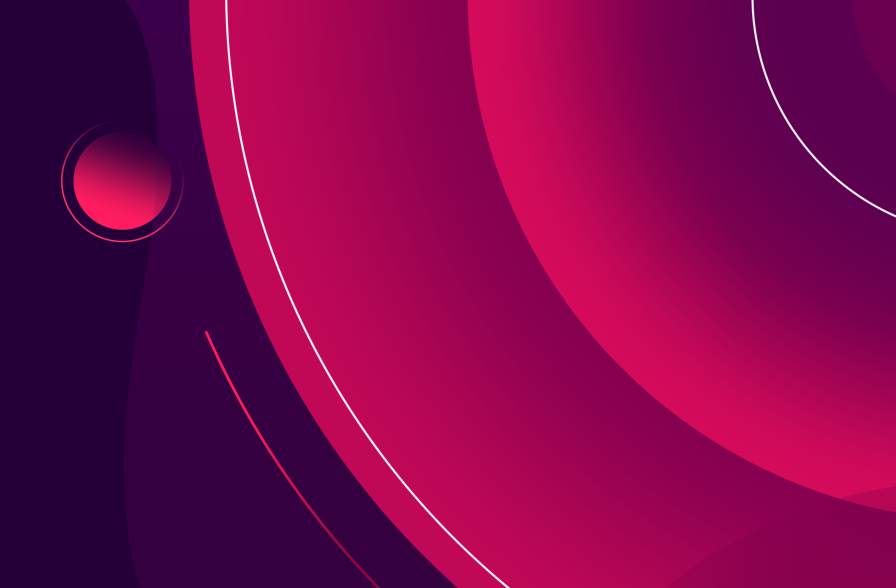
Write a WebGL 1 fragment shader that draws this background.

```glsl
precision highp float;
// Layered crimson discs rising from a dark violet ground, with thin arcs,
// a small glowing ball and a wavy side panel. Each part is a signed distance
// turned into a smooth mask, then filled with a radial or linear gradient.

uniform vec2 u_resolution;

const vec3 NIGHT   = vec3(0.145, 0.000, 0.220);
const vec3 VIOLET  = vec3(0.230, 0.000, 0.285);
const vec3 PLUM    = vec3(0.355, 0.000, 0.315);
const vec3 WINE    = vec3(0.510, 0.000, 0.310);
const vec3 CRIMSON = vec3(0.755, 0.030, 0.340);
const vec3 ROSE    = vec3(0.830, 0.040, 0.355);
const vec3 NEON    = vec3(1.000, 0.110, 0.375);
const vec3 WHITE   = vec3(1.000, 0.960, 0.990);

const vec2 DISC_CENTER = vec2(1.6885, 1.020);
const vec2 CORE_CENTER = vec2(1.6885, 1.006);
const vec2 LINE_CENTER = vec2(1.7080, 1.020);
const vec2 BALL_CENTER = vec2(0.2083, 0.6925);
const vec2 BLOB_CENTER = vec2(1.6470, -0.637);

// Coverage of the region where the distance is negative
float fillMask(float dist, float aa) {
    return 1.0 - smoothstep(-0.5 * aa, 0.5 * aa, dist);
}

float circle(vec2 p, vec2 center, float radius) {
    return length(p - center) - radius;
}

// Coverage of a circular outline
float ringMask(vec2 p, vec2 center, float radius, float halfWidth, float aa) {
    return fillMask(abs(circle(p, center, radius)) - halfWidth, aa);
}

// Horizontal position of the panel border at height y
float panelEdge(float y) {
    float depth = 1.0 - y;
    float wave = 0.240 + 0.030 * cos((depth - 0.228) * 5.46);
    return wave - 0.036 * exp(-depth * 14.4) + 0.012 * exp(-y * 12.6);
}

vec3 ground(vec2 p, float panel) {
    vec3 lit = mix(VIOLET * vec3(0.90, 1.0, 0.88), VIOLET, smoothstep(0.2, 1.0, p.y));
    return mix(NIGHT, lit, panel);
}

// Ball and its halo ring, both fading toward the upper right
vec3 addBall(vec3 col, vec2 p, float panel, float aa) {
    const float RADIUS = 0.0833;
    vec2 q = (p - BALL_CENTER) / RADIUS;
    float light = smoothstep(-1.05, 0.80, dot(q, vec2(-0.35, -0.94)));
    vec3 body = mix(vec3(0.19, 0.0, 0.235), NEON, light);
    body = mix(body, VIOLET, 0.12 * panel);
    col = mix(col, body, fillMask(circle(p, BALL_CENTER, RADIUS), aa));
    float fade = smoothstep(-1.1, 0.9, dot(q, vec2(-0.50, -0.85)));
    float halo = ringMask(p, BALL_CENTER, 0.1032, 0.0013, aa);
    return mix(col, NEON + vec3(0.0, 0.1, 0.05), halo * fade);
}

// Open arc that dims toward its lower end
vec3 addArc(vec3 col, vec2 p, float aa) {
    float arc = ringMask(p, DISC_CENTER, 1.460, 0.0023, aa);
    arc *= fillMask(p.y - 0.4365, aa) * step(p.x, DISC_CENTER.x);
    vec3 tint = mix(CRIMSON * 0.72, NEON, smoothstep(0.0, 0.32, p.y));
    return mix(col, tint, arc);
}

vec3 discColor(float radius) {
    return mix(WINE, CRIMSON, smoothstep(0.84, 1.34, radius));
}

vec3 coreColor(float radius) {
    vec3 inner = mix(PLUM, WINE, smoothstep(0.34, 0.70, radius));
    return mix(inner, ROSE, smoothstep(0.56, 0.885, radius));
}

void main() {
    vec2 p = gl_FragCoord.xy / u_resolution.y;
    float aa = 1.5 / u_resolution.y;

    // Ground, ball and open arc
    float panel = fillMask(panelEdge(p.y) - p.x, aa);
    vec3 col = ground(p, panel);
    col = addBall(col, p, panel, aa);
    col = addArc(col, p, aa);

    // Large disc with its white outline
    float discRadius = length(p - DISC_CENTER);
    col = mix(col, discColor(discRadius), fillMask(discRadius - 1.367, aa));
    col = mix(col, WHITE, ringMask(p, LINE_CENTER, 1.3234, 0.0018, aa));

    // Core disc, its outline and the faint center
    float coreRadius = length(p - CORE_CENTER);
    col = mix(col, coreColor(coreRadius), fillMask(coreRadius - 0.893, aa));
    col = mix(col, WHITE, ringMask(p, CORE_CENTER, 0.4087, 0.0018, aa));
    vec3 centerTint = mix(PLUM, WINE, smoothstep(0.26, 0.10, coreRadius) * 0.2 + 0.35);
    col = mix(col, centerTint, fillMask(coreRadius - 0.238, 4.0 * aa));

    // Translucent shadow rising from the lower right
    float blob = circle(p, BLOB_CENTER, 0.8194);
    float shade = mix(0.30, 0.62, smoothstep(0.0, -0.12, blob));
    col = mix(col, WINE * vec3(0.96, 1.0, 0.94), fillMask(blob, aa) * shade);

    gl_FragColor = vec4(col, 1.0);
}
```
